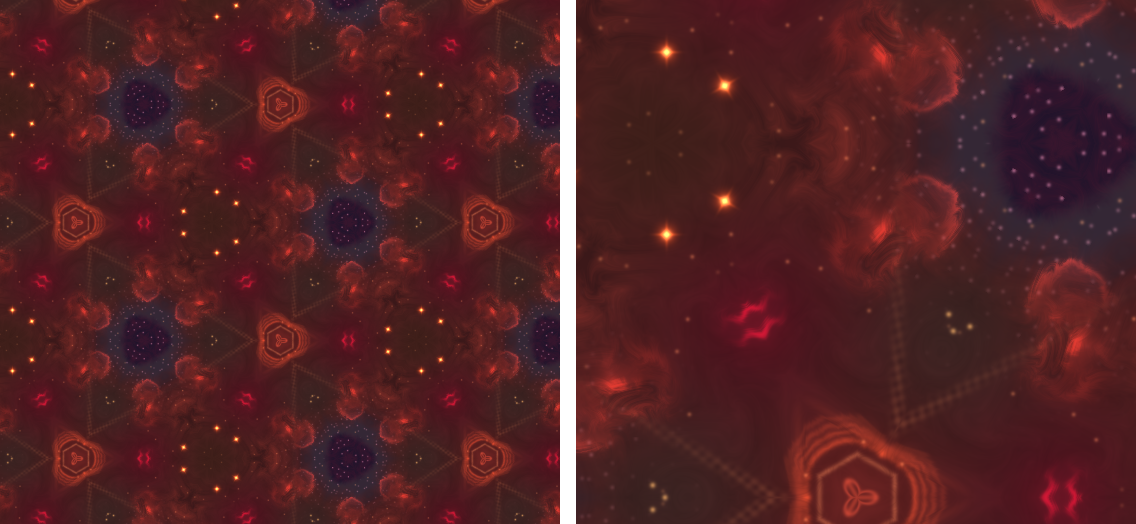
Left: the whole. Right: its middle third, enlarged.
Reproduce this pattern procedurally as a Shadertoy shader.

```glsl
// Kaleidoscopic nebula: mirrored triangles with ember rings, blue cores and gold stars.

const float SIDE = 0.2601;                 // mirror triangle side, in canvas heights
const vec2 CORE_ORIGIN = vec2(0.275, 0.8007);
const vec2 RING = vec2(1.0, 0.0);          // triangle corners; the blue core is at zero
const vec2 STARS = vec2(0.5, 0.866025);
const vec2 ALONG = vec2(-0.5, 0.866025);   // direction from RING to STARS
const vec2 ACROSS = vec2(0.866025, 0.5);

float glow(float d, float width) {
    return exp(-d * d / (width * width));
}

vec2 hash2(vec2 cell) {
    vec2 h = vec2(dot(cell, vec2(127.1, 311.7)), dot(cell, vec2(269.5, 183.3)));
    return fract(sin(h) * 43758.5);
}

vec2 mirror(vec2 p, vec2 origin, vec2 normal) {
    return p - 2.0 * min(dot(p - origin, normal), 0.0) * normal;
}

// Reflects the plane into a single equilateral triangle
vec2 foldTriangle(vec2 p) {
    vec2 period = vec2(3.0, 1.7320508);
    p = mod(p + 0.5 * period, period) - 0.5 * period;
    for (int i = 0; i < 6; i++) {
        p.y = abs(p.y);
        p = mirror(p, vec2(0.0), vec2(0.866025, -0.5));
        p = mirror(p, RING, -ACROSS);
    }
    return p;
}

// Layered, warped sines in the range 0 to 1
float clouds(vec2 p) {
    float sum = 0.0, amp = 0.5;
    for (int i = 0; i < 6; i++) {
        p = mat2(0.8, 0.6, -0.6, 0.8) * p * 1.75 + 1.3;
        p += 0.7 * sin(p.yx * 1.2);
        sum += amp * sin(p.x) * sin(p.y);
        amp *= 0.66;
    }
    return clamp(0.5 + 0.6 * sum, 0.0, 1.0);
}

// One jittered speck in some cells of a grid
float specks(vec2 p, float scale, float density, float size) {
    vec2 cell = floor(p * scale);
    vec2 h = hash2(cell);
    float d = length(fract(p * scale) - 0.12 - 0.76 * h) / scale;
    return step(hash2(cell + 17.0).x, density) * (0.3 + 0.7 * h.y) * glow(d, size);
}

vec3 background(vec2 p, float soft, float fine) {
    vec3 col = mix(vec3(0.235, 0.098, 0.107), vec3(0.295, 0.11, 0.117), soft);
    col = mix(col, vec3(0.235, 0.125, 0.095), 0.75 * glow(length(p - STARS), 0.25));
    col = mix(col, vec3(0.225, 0.145, 0.135), 0.8 * glow(length(p - vec2(0.53, 0.0)), 0.22));
    col += vec3(0.055, -0.025, 0.01) * glow(length(p - 0.5 * (RING + STARS)), 0.22);
    vec2 ember = p - 0.61 * STARS;
    col += vec3(0.25, 0.07, 0.035) * glow(length(ember), 0.13) * fine;
    return col * (0.9 + 0.2 * fine);
}

vec3 blueCore(vec3 col, vec2 p, float soft, float fine) {
    float r = length(p);
    float edge = r - 0.012 * cos(3.0 * atan(p.y, p.x + 1e-5)) + 0.04 * (fine - 0.5);
    float mottle = clouds(p * 17.0 + 7.0);
    vec3 violet = mix(vec3(0.12, 0.075, 0.165), vec3(0.25, 0.085, 0.18), mottle);
    col = mix(col, vec3(0.195, 0.16, 0.22), 0.9 * smoothstep(0.40, 0.2, r + 0.1 * (soft - 0.5)));
    return mix(col, violet, smoothstep(0.205, 0.145, edge));
}

// Ragged shell, bright knot and fading tail
vec3 nebula(vec2 p, vec2 axis, float fine) {
    float ragged = clouds(p * 15.0 + 4.0);
    vec2 q = p + 0.06 * (vec2(fine, ragged) - 0.5);
    vec2 head = q - 0.395 * axis;
    vec2 tail = q - 0.55 * axis;
    float facing = smoothstep(0.5, -0.8, dot(head, axis) / 0.09);
    float shell = glow(length(head) - 0.085, 0.016) * facing * (0.35 + 0.9 * ragged);
    float rim = glow(length(tail) - 0.07, 0.022) * ragged;
    float body = glow(length(head), 0.10) + 0.9 * glow(length(tail), 0.095);
    float knot = glow(length(q - 0.485 * axis), 0.028);
    return vec3(0.34, 0.075, 0.05) * (shell + 0.35 * rim)
         + vec3(0.24, 0.045, 0.03) * body * (0.25 + 0.8 * ragged)
         + vec3(0.46, 0.09, 0.055) * knot;
}

vec3 crimsonMark(vec2 p, float fine) {
    float u = abs(dot(p, ALONG)), v = dot(p, ACROSS);
    float bend = 0.03 + 0.008 * cos(v * 110.0) + 0.04 * (fine - 0.5);
    return vec3(0.42, 0.01, 0.07) * glow(u - bend, 0.013) * glow(v, 0.048)
         + vec3(0.08, 0.0, 0.015) * glow(length(p), 0.09);
}

// Wispy ember ring, hexagon, trefoil and grainy beams
vec3 emberRing(vec2 p, float fine) {
    float r = length(p), lobes = cos(3.0 * atan(p.y, p.x - 1e-5));
    float wisp = clouds(p * 5.0 + 3.0), strands = 0.0;
    for (int i = 0; i < 4; i++) {
        float k = float(i);
        float radius = 0.134 + 0.017 * k + (0.008 + 0.006 * k) * lobes;
        float offset = (0.02 + 0.012 * k) * (wisp - 0.5);
        strands += glow(r - radius + offset, 0.009) * (1.0 - 0.22 * k) * (0.5 + 0.7 * fine);
    }
    float triangle = glow(-p.x - 0.145, 0.012) * smoothstep(0.32, 0.16, r);
    float hexagon = glow(max(dot(p, ALONG), -p.x) - 0.092, 0.007);
    float trefoil = glow(r - 0.03 - 0.016 * lobes, 0.008)
                  + glow(dot(p, ACROSS), 0.007) * smoothstep(0.06, 0.03, r);
    float grain = 0.55 + 0.45 * sin(p.x * 170.0) * sin(p.y * 190.0);
    float beam = glow(dot(p, vec2(-0.5, -0.866025)) - 0.1, 0.017) * exp(-2.6 * r) * grain;
    return vec3(0.31, 0.10, 0.035) * strands + vec3(0.11, 0.035, 0.02) * triangle
         + vec3(0.30, 0.20, 0.11) * hexagon * (0.2 + 0.9 * fine)
         + vec3(0.25, 0.09, 0.05) * trefoil + vec3(0.24, 0.15, 0.08) * beam
         + vec3(0.09, 0.012, 0.002) * glow(r, 0.2);
}

vec3 goldStar(vec2 p) {
    float spikes = glow(p.x, 0.004) + glow(p.y, 0.004);
    float r = length(p);
    return vec3(1.0, 0.75, 0.4) * glow(r, 0.010) + vec3(0.5, 0.15, 0.03) * glow(r, 0.022)
         + vec3(0.35, 0.13, 0.03) * spikes * glow(r, 0.025);
}

void mainImage(out vec4 fragColor, in vec2 fragCoord) {
    vec2 p = foldTriangle((fragCoord / iResolution.y - CORE_ORIGIN) / SIDE);
    float soft = clouds(p * 3.0), fine = clouds(p * 9.0 + 2.0);

    vec3 col = background(p, soft, fine);
    col = blueCore(col, p, soft, fine);
    col += nebula(p, vec2(0.839, 0.545), fine);
    col += crimsonMark(p - 0.5 * (RING + STARS), fine);
    col += emberRing(p - RING, fine);

    // Small stars crowd the blue core and thin out around it
    float near = glow(length(p), 0.35);
    col += vec3(0.50, 0.32, 0.36) * specks(p + 3.0, 27.0, 0.4, 0.0055) * near;
    col += vec3(0.32, 0.20, 0.11) * specks(p + 5.0, 13.0, 0.2, 0.0055);
    col += vec3(0.48, 0.36, 0.18) * (glow(length(p - vec2(0.50, 0.03)), 0.007)
                                  + glow(length(p - vec2(0.53, 0.0)), 0.007));
    col += goldStar(p - vec2(0.534, 0.643));
    fragColor = vec4(clamp(col, 0.0, 1.0), 1.0);
}
```
